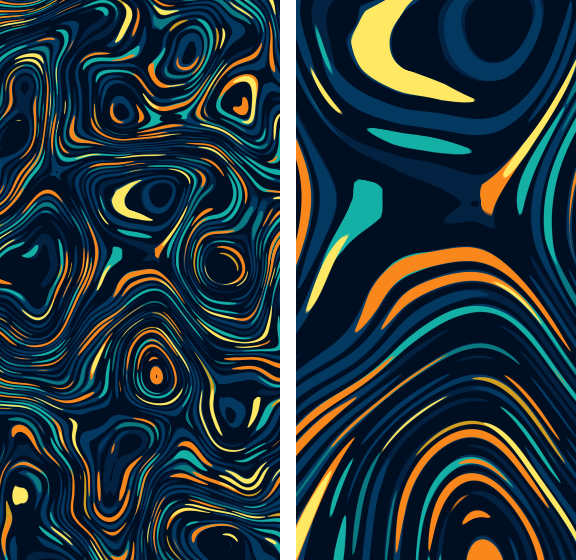
Left, the full canvas; right, a detail of the centre.
A Shadertoy shader for this pattern:

```glsl
// Swirling flow field of tapered teal, orange and yellow strokes on midnight blue

float hash(vec2 p) {
    return fract(sin(dot(p, vec2(127.1, 311.7))) * 43758.545);
}

// Dot product of a random unit gradient with the offset from its lattice point
float corner(vec2 cell, vec2 offset) {
    float angle = 6.2832 * hash(cell);
    return dot(vec2(cos(angle), sin(angle)), offset);
}

// Gradient noise, about -0.7 to 0.7
float noise(vec2 p) {
    vec2 i = floor(p), f = fract(p);
    vec2 u = f * f * f * (f * (f * 6.0 - 15.0) + 10.0);
    vec2 e = vec2(1.0, 0.0);
    return mix(mix(corner(i, f), corner(i + e, f - e), u.x),
               mix(corner(i + e.yx, f - e.yx), corner(i + 1.0, f - 1.0), u.x), u.y);
}

// Stream function: its level lines are the paths of the strokes
float stream(vec2 p) {
    float drift = 0.5 * p.y + 0.5 * p.x * (p.y - 0.9);
    float swirl = noise(p * 2.2 + 7.3) + 0.22 * noise(p * 5.0 + 31.7);
    return 25.0 * (drift + swirl);
}

void mainImage(out vec4 fragColor, in vec2 fragCoord) {
    vec2 p = fragCoord / iResolution.x;
    float pixel = 1.0 / iResolution.x;

    // Split the stream into bands and measure the distance to the band's centre line
    float s = stream(p);
    vec2 e = vec2(0.002, 0.0);
    vec2 slope = vec2(stream(p + e) - stream(p - e), stream(p + e.yx) - stream(p - e.yx)) / 0.004;
    float density = max(length(slope), 1.0);
    float band = floor(s);
    float across = fract(s) - 0.5;

    // Stroke colours from back to front; w is the noise level where a stroke begins
    vec4 inks[7] = vec4[7](
        vec4(0.01, 0.13, 0.25,  0.00),   // deep navy
        vec4(0.01, 0.22, 0.38, -0.02),   // navy
        vec4(0.04, 0.47, 0.50,  0.31),   // dark teal
        vec4(0.08, 0.69, 0.65,  0.20),   // teal
        vec4(0.82, 0.62, 0.13,  0.37),   // mustard
        vec4(0.98, 0.53, 0.11,  0.24),   // orange
        vec4(1.00, 0.91, 0.39,  0.32));  // yellow

    vec3 color = vec3(0.0, 0.055, 0.135);
    for (int k = 0; k < 7; k++) {
        vec2 id = vec2(band, float(k) * 17.0);
        vec2 shift = 60.0 * vec2(hash(id + 0.3), hash(id + 5.7));

        // Noise cuts each band into strokes that taper at both ends
        float body = clamp((noise(p * 3.6 + shift) - inks[k].w) / 0.16, 0.0, 1.0);
        float weight = mix(0.24, 0.36, hash(id + 9.1));
        float halfWidth = min(weight / density, 0.02) * pow(body, 0.6);

        float centre = 0.16 * (hash(id + 2.9) - 0.5);
        float dist = abs(across - centre) / density - halfWidth;
        float ink = smoothstep(0.7 * pixel, -0.7 * pixel, dist) * smoothstep(0.0, 0.12, body);
        color = mix(color, inks[k].rgb, ink);
    }
    fragColor = vec4(color, 1.0);
}
```
